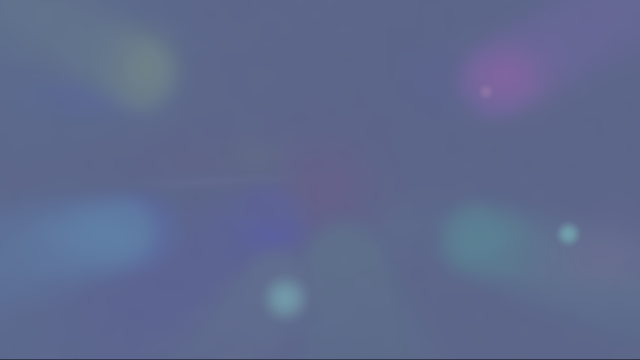
This background is drawn by a Shadertoy shader. Its source:

```glsl
float hash(vec2 p) {
    vec3 q = fract(vec3(p.xyx) * 0.1031);
    q += dot(q, q.yzx + 33.33);
    return fract((q.x + q.y) * q.z);
}

float valueNoise(vec2 p) {
    vec2 cell = floor(p), f = fract(p);
    f = f * f * (3.0 - 2.0 * f);
    float low = mix(hash(cell), hash(cell + vec2(1, 0)), f.x);
    float high = mix(hash(cell + vec2(0, 1)), hash(cell + vec2(1, 1)), f.x);
    return mix(low, high, f.y);
}

// Soft elliptical patch of light
float glow(vec2 p, vec2 center, vec2 size) {
    vec2 q = (p - center) / size;
    return exp(-dot(q, q));
}

// Round-headed beam that widens and fades along its direction
float beam(vec2 p, vec2 head, vec2 dir, float radius, float spread, float reach) {
    dir = normalize(dir);
    vec2 q = p - head;
    float along = dot(q, dir);
    float across = q.x * dir.y - q.y * dir.x;
    float travel = max(along, 0.0);
    float d = length(vec2(min(along, 0.0), across)) - radius - spread * travel;
    float soft = 0.03 + 0.12 * travel;
    return (1.0 - smoothstep(-1.8 * soft, soft, d)) * exp(-travel / reach);
}

// Blurred bright disc
float orb(vec2 p, vec2 center, float radius) {
    return 1.0 - smoothstep(0.1 * radius, radius, length(p - center));
}

void mainImage(out vec4 fragColor, in vec2 fragCoord) {
    vec2 p = fragCoord / iResolution.y;
    p.x += 0.5 * (16.0 / 9.0 - iResolution.x / iResolution.y);

    // Slate haze
    vec3 color = vec3(0.36, 0.40, 0.54);
    color = mix(color, vec3(0.36, 0.43, 0.56), 0.7 * glow(p, vec2(0.0, 0.95), vec2(0.45, 0.35)));
    color = mix(color, vec3(0.36, 0.39, 0.58), 0.6 * glow(p, vec2(0.42, 0.17), vec2(0.35, 0.22)));
    color = mix(color, vec3(0.36, 0.42, 0.56), 0.6 * glow(p, vec2(0.02, 0.1), vec2(0.25, 0.3)));
    color = mix(color, vec3(0.35, 0.41, 0.60), 0.6 * glow(p, vec2(0.25, 0.73), vec2(0.17, 0.06)));
    color = mix(color, vec3(0.35, 0.39, 0.57), 0.45 * glow(p, vec2(1.21, 0.78), vec2(0.11, 0.12)));

    // Central patches and lower rays
    color = mix(color, vec3(0.405, 0.375, 0.54), 0.75 * glow(p, vec2(0.9, 0.48), vec2(0.14, 0.13)));
    color = mix(color, vec3(0.385, 0.39, 0.53), 0.4 * glow(p, vec2(0.58, 0.56), vec2(0.2, 0.07)));
    color = mix(color, vec3(0.38, 0.43, 0.53), 0.5 * glow(p, vec2(0.71, 0.56), vec2(0.08, 0.06)));
    color = mix(color, vec3(0.36, 0.385, 0.60), 0.65 * beam(p, vec2(0.74, 0.39), vec2(-0.75, -0.45), 0.11, 0.1, 0.3));
    color = mix(color, vec3(0.35, 0.375, 0.65), 0.5 * glow(p, vec2(0.75, 0.345), vec2(0.1, 0.05)));
    color = mix(color, vec3(0.37, 0.45, 0.55), 0.75 * beam(p, vec2(0.96, 0.27), vec2(0.2, -1.0), 0.12, 0.3, 0.4));
    color = mix(color, vec3(0.385, 0.44, 0.56), 0.75 * beam(p, vec2(0.77, 0.2), vec2(-0.65, -0.75), 0.11, 0.1, 0.5));
    color = mix(color, vec3(0.37, 0.43, 0.55), 0.5 * glow(p, vec2(1.11, 0.37), vec2(0.07, 0.08)));
    color += 0.016 * glow(p, vec2(0.6, 0.496 + 0.04 * (p.x - 0.6)), vec2(0.17, 0.013));

    // Yellow-green beam, upper left
    color = mix(color, vec3(0.40, 0.48, 0.55), 0.75 * beam(p, vec2(0.385, 0.80), vec2(-0.86, 0.5), 0.11, 0.06, 0.75));
    color = mix(color, vec3(0.455, 0.53, 0.53), 0.62 * glow(p, vec2(0.405, 0.81), vec2(0.085, 0.1)));

    // Magenta beam, upper right
    color = mix(color, vec3(0.42, 0.405, 0.61), 0.85 * beam(p, vec2(1.38, 0.775), vec2(0.86, 0.5), 0.11, 0.08, 1.3));
    color = mix(color, vec3(0.53, 0.39, 0.63), 0.75 * glow(p, vec2(1.405, 0.785), vec2(0.1, 0.08)));

    // Blue beam, lower left, with a deeper rim
    color = mix(color, vec3(0.35, 0.41, 0.63), 0.65 * beam(p, vec2(0.39, 0.36), vec2(-0.97, -0.2), 0.11, 0.08, 0.3));
    color = mix(color, vec3(0.37, 0.48, 0.63), 0.8 * beam(p, vec2(0.33, 0.355), vec2(-0.97, -0.22), 0.105, 0.12, 0.9));
    color = mix(color, vec3(0.38, 0.53, 0.68), 0.55 * glow(p, vec2(0.28, 0.345), vec2(0.14, 0.075)));

    // Teal beam, lower right, fading into mauve
    color = mix(color, vec3(0.36, 0.48, 0.57), 0.8 * beam(p, vec2(1.325, 0.335), vec2(0.95, -0.3), 0.105, 0.07, 0.7));
    color = mix(color, vec3(0.35, 0.53, 0.59), 0.6 * glow(p, vec2(1.34, 0.335), vec2(0.105, 0.08)));
    color = mix(color, vec3(0.42, 0.43, 0.57), 0.75 * glow(p, vec2(1.68, 0.28), vec2(0.16, 0.1)));

    // Blurred bright orbs
    color = mix(color, vec3(0.45, 0.61, 0.67), 0.9 * orb(p, vec2(0.792, 0.171), 0.08));
    color = mix(color, vec3(0.45, 0.65, 0.69), 0.85 * orb(p, vec2(1.579, 0.35), 0.042));
    color = mix(color, vec3(0.59, 0.49, 0.67), 0.6 * orb(p, vec2(1.35, 0.745), 0.026));

    // Faint mottling and thin dark base line
    color += 0.005 * (valueNoise(p * 24.0) - 0.5);
    color *= mix(0.5, 1.0, smoothstep(0.001, 0.003, p.y));
    fragColor = vec4(color, 1.0);
}
```
